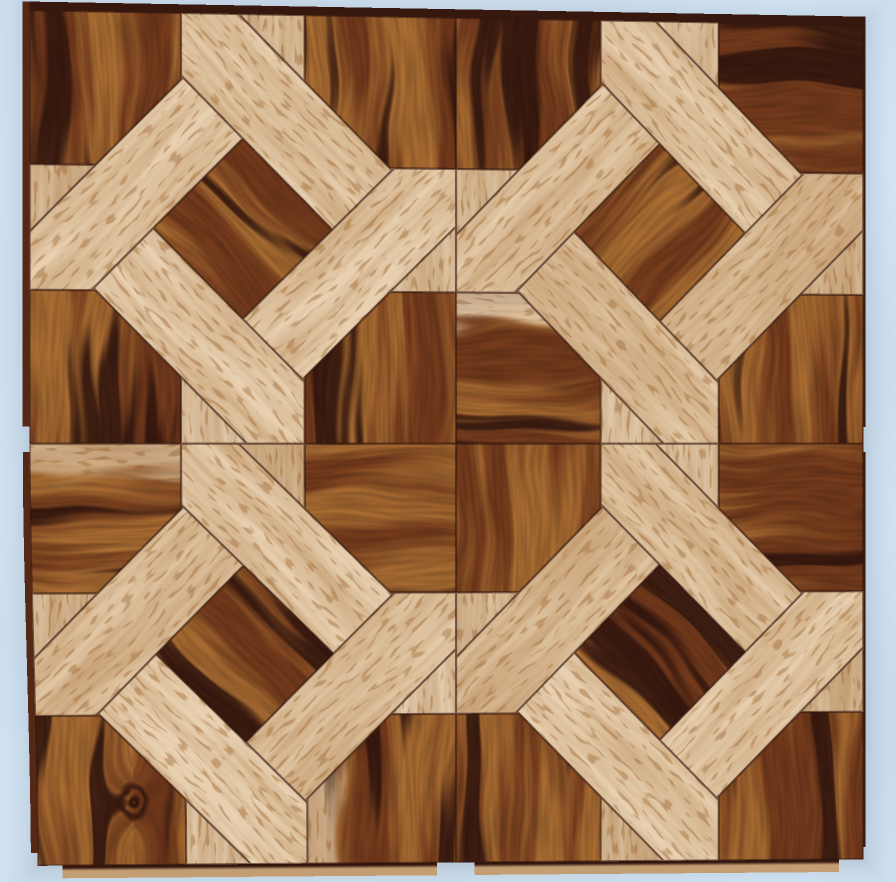
Give the GLSL for this pattern, as a Shadertoy shader.

```glsl
// Parquet of 2 x 2 wooden tiles: pale planks weave a pinwheel around a dark diamond,
// with dark cut-off squares in the corners. Pieces are distance functions in tile
// units; stretched gradient noise, seeded per piece, gives grain, streaks and flecks.
#define PALE vec3(0.89, 0.79, 0.66)
#define TAN vec3(0.77, 0.62, 0.45)
#define AMBER vec3(0.61, 0.39, 0.18)
#define BROWN vec3(0.42, 0.21, 0.10)
#define UMBER vec3(0.19, 0.08, 0.05)
#define BACKDROP vec3(0.82, 0.89, 0.96)
#define BAND_INNER 0.21
#define BAND_OUTER 0.49
#define ARM 0.145
#define SEAM 0.0018
#define HORIZONTAL_MASK 0x2360  // corner pieces with sideways grain, one bit each
#define SAPWOOD_MASK 0x940      // corner pieces with a pale edge

float hash(vec2 p) {
    vec3 q = fract(vec3(p.xyx) * 0.1031);
    q += dot(q, q.yzx + 33.33);
    return fract((q.x + q.y) * q.z);
}

float cornerSlope(vec2 cell, vec2 offset) {
    float angle = 6.2832 * hash(cell);
    return dot(vec2(cos(angle), sin(angle)), offset);
}

float gradientNoise(vec2 p) {
    vec2 i = floor(p), f = fract(p), e = vec2(1, 0);
    vec2 u = f * f * f * (f * (f * 6.0 - 15.0) + 10.0);
    return mix(mix(cornerSlope(i, f), cornerSlope(i + e.xy, f - e.xy), u.x),
               mix(cornerSlope(i + e.yx, f - e.yx), cornerSlope(i + 1.0, f - 1.0), u.x), u.y);
}

// Grain coordinates g: x runs along the fibres, y across them.
vec3 darkWood(vec2 g, float seed) {
    float across = g.y + 0.035 * gradientNoise(g * vec2(4, 6) + seed);
    float fine = gradientNoise(vec2(g.x * 3.0, across * 40.0) + seed + 7.0);
    float broad = gradientNoise(vec2(g.x * 1.2, across * 10.0) + seed);
    float vein = gradientNoise(vec2(g.x * 0.9, across * 14.0) + seed + 31.0);
    float shift = 0.3 * (hash(vec2(seed, 3.0)) - 0.55);
    vec3 wood = mix(BROWN, AMBER, smoothstep(-0.3, 0.32, broad + 0.45 * fine + shift));
    wood = mix(wood, UMBER, 0.9 * smoothstep(0.15, 0.34, vein + 0.3 * fine));
    return wood * (1.0 + 0.2 * gradientNoise(vec2(g.x * 9.0, across * 110.0) + seed));
}

vec3 paleWood(vec2 g, float seed) {
    float across = g.y + 0.02 * gradientNoise(g * vec2(3, 5) + seed);
    float broad = gradientNoise(vec2(g.x * 2.0, across * 20.0) + seed);
    float fibre = gradientNoise(vec2(g.x * 5.0, across * 75.0) + seed + 5.0);
    float fleck = gradientNoise(vec2(g.x * 24.0, across * 100.0) + seed + 13.0);
    float tone = 0.64 + 0.5 * (hash(vec2(seed, 8.0)) - 0.5) + 0.65 * broad + 0.5 * fibre;
    vec3 wood = mix(TAN, PALE, clamp(tone, 0.0, 1.15));
    return mix(wood, AMBER, 0.42 * smoothstep(0.12, 0.4, fleck));
}

vec3 cornerWood(vec2 p, int piece, float seed) {
    bool horizontal = ((HORIZONTAL_MASK >> piece) & 1) == 1;
    vec2 g = horizontal ? p : p.yx;
    float fromEdge = g.y + (g.y < 0.0 ? 0.5 : -ARM);
    if (piece == 10) {  // fibres part around a single knot
        vec2 k = (p - vec2(-0.27, 0.35)) * vec2(1.0, 0.8);
        g.y += 0.06 * sign(k.x) * exp(-350.0 * dot(k, k));
        float rings = 0.5 + 0.5 * sin(length(k) * 260.0 + 3.0 * gradientNoise(p * 30.0));
        return mix(darkWood(g, seed), UMBER, rings * smoothstep(0.055, 0.02, length(k)));
    }
    vec3 wood = darkWood(g, seed);
    if (((SAPWOOD_MASK >> piece) & 1) == 1) {
        float wave = 0.06 * gradientNoise(g * vec2(5, 25) + seed);
        wood = mix(wood, paleWood(g, seed), 0.85 * smoothstep(0.09, 0.045, fromEdge + wave));
    }
    return wood;
}

// One tile; p is centred, in -0.5..0.5, with y pointing down.
vec3 parquetTile(vec2 p, vec2 cell, float pixel) {
    int tile = int(cell.x + 2.0 * cell.y);
    int quadrant = int(p.x > 0.0) + 2 * int(p.y > 0.0);
    float seed = 11.7 + 37.3 * float(tile);
    vec2 a = abs(p);
    float diamond = (a.x + a.y - BAND_INNER) * 0.707;
    float corner = max(ARM - min(a.x, a.y), (BAND_OUTER - a.x - a.y) * 0.707);
    float edge = min(min(abs(diamond), abs(corner)), 0.5 - max(a.x, a.y));
    vec3 wood = paleWood(p.yx, seed + 5.3 * float(quadrant)) * 0.98;
    if (diamond < 0.0) {
        vec2 g = vec2(p.x + p.y, p.x - p.y) * 0.707;
        wood = darkWood(tile == 1 ? g.yx : g, seed + 2.9);
    }
    if (corner < 0.0) wood = cornerWood(p, tile * 4 + quadrant, seed + 7.1 * float(quadrant));
    // Four planks, each a quarter turn from the last
    vec2 q = p;
    for (int i = 0; i < 4; i++) {
        vec2 g = vec2(q.x + q.y, q.x - q.y);
        float side = abs(g.y - 0.5 * (BAND_INNER + BAND_OUTER)) - 0.5 * (BAND_OUTER - BAND_INNER);
        float plank = max(max(side, g.x - BAND_INNER) * 0.707, -q.x - ARM);
        if (plank < 0.0) wood = paleWood(g * 0.707, seed + 50.0 + 9.7 * float(i));
        edge = min(edge, abs(plank));
        q = vec2(-q.y, q.x);
    }
    return mix(wood, UMBER, 0.6 * smoothstep(SEAM + pixel, SEAM, edge));
}

// Board slightly skewed on a pale ground; s is 0..1 from the top left.
vec3 scene(vec2 s, float pixel) {
    vec2 low = vec2(0.033 + 0.009 * smoothstep(0.5, 1.0, s.y), mix(0.011, 0.029, s.x));
    vec2 high = vec2(0.9635, mix(0.982, 0.974, s.x)), middle = vec2(0.509, 0.503);
    vec2 uv = mix((s - low) / (middle - low), 1.0 + (s - middle) / (high - middle), step(middle, s));
    vec2 away = abs(uv - 1.0);
    if (max(away.x, away.y) < 1.0) return parquetTile(fract(uv) - 0.5, floor(uv), pixel);
    // Tongues and shaded sides show past the board
    if (uv.y > 1.0 && uv.y < 2.03 && uv.x > 0.06 && uv.x < 1.94 && away.x > 0.045)
        return mix(UMBER, TAN, smoothstep(2.003, 2.014, uv.y));
    if (uv.x > -0.016 && uv.x < 2.006 && uv.y > -0.02 && uv.y < 1.97 && abs(uv.y - 0.99) > 0.03)
        return mix(UMBER, BROWN, uv.x < 0.0 ? 0.6 : 0.1);
    float shadow = exp(-25.0 * max(away.x - 1.0, away.y - 1.0));
    return BACKDROP * (1.0 - 0.12 * shadow + 0.05 * gradientNoise(s * 3.0));
}

void mainImage(out vec4 fragColor, in vec2 fragCoord) {
    vec3 total = vec3(0.0);
    for (int i = 0; i < 4; i++) {  // 2 x 2 samples smooth every edge
        vec2 jitter = vec2(i & 1, i >> 1) * 0.5 - 0.25;
        vec2 s = (fragCoord + jitter) / iResolution.xy;
        total += scene(vec2(s.x, 1.0 - s.y), 1.5 / iResolution.y);
    }
    fragColor = vec4(total * 0.25, 1.0);
}
```
